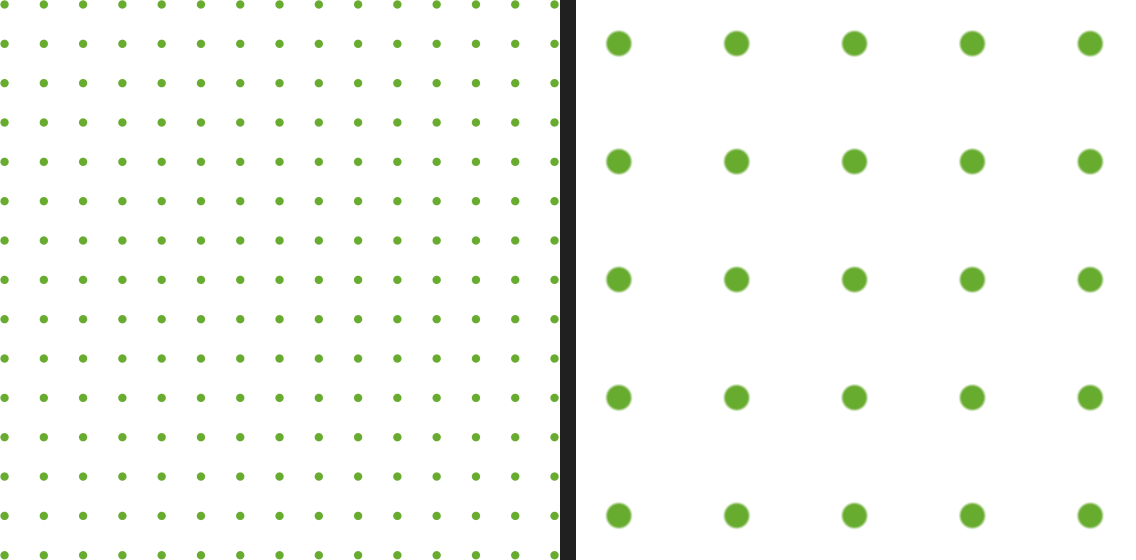
Left, the full canvas; right, a detail of the centre.
This pattern is drawn by a three.js fragment shader. Its source:

```glsl
// Draws a regular square grid of small green dots on white.
varying vec2 vUv;

const vec3 PAPER_COLOR = vec3(1.0);
const vec3 DOT_COLOR = vec3(0.405, 0.67, 0.185);
const vec2 DOT_COUNT = vec2(15.0);
const vec2 FIRST_DOT = vec2(0.0081, 0.0085);  // centre of the lower left dot
const vec2 SPACING = vec2(0.07015, 0.07025);  // between dot centres
const float DOT_RADIUS = 0.0074;
const float EDGE_SOFTNESS = 0.0012;           // half width of the smoothed rim

// Signed distance to the nearest dot of the grid.
float dotGridDistance(vec2 p) {
  vec2 cell = floor((p - FIRST_DOT) / SPACING + 0.5);
  cell = clamp(cell, vec2(0.0), DOT_COUNT - 1.0);
  vec2 center = FIRST_DOT + cell * SPACING;
  return length(p - center) - DOT_RADIUS;
}

void main() {
  float distanceToDot = dotGridDistance(vUv);
  float coverage = 1.0 - smoothstep(-EDGE_SOFTNESS, EDGE_SOFTNESS, distanceToDot);
  gl_FragColor = vec4(mix(PAPER_COLOR, DOT_COLOR, coverage), 1.0);
}
```
